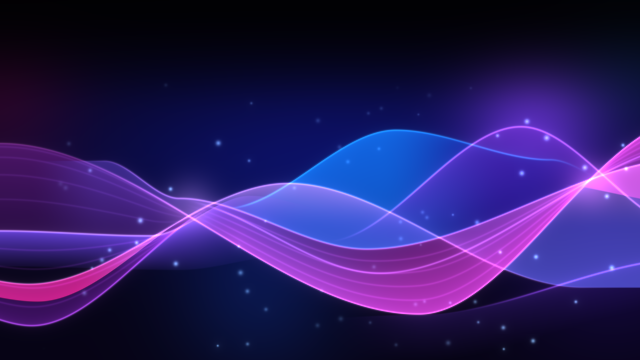
Reproduce this background procedurally as a WebGL 1 fragment shader.

```glsl
precision highp float;

uniform vec2 u_resolution;

float hash(vec2 p) {
  return fract(sin(dot(p, vec2(127.1, 311.7))) * 43758.5);
}

float glow(vec2 p, vec2 center, float radius) {
  vec2 d = (p - center) / radius;
  return exp(-dot(d, d));
}

// Smooth curve through four level knots: x = height, y = slope
vec2 wave(float x, vec4 knots, vec4 heights) {
  vec3 span = knots.yzw - knots.xyz;
  vec3 rise = heights.yzw - heights.xyz;
  vec3 t = clamp((x - knots.xyz) / span, 0.0, 1.0);
  return vec2(heights.x + dot(rise, t * t * (3.0 - 2.0 * t)),
              dot(rise / span, 6.0 * t * (1.0 - t)));
}

// Translucent veil between two curves, with an opacity at each edge
vec3 veil(vec3 col, float y, vec2 a, vec2 b, vec3 tint, float alphaA, float alphaB) {
  float soft = 1.0 / u_resolution.y;
  float inside = smoothstep(-soft, soft, max(a.x, b.x) - y)
               * smoothstep(-soft, soft, y - min(a.x, b.x));
  float toA = abs(y - b.x) / (abs(y - a.x) + abs(y - b.x) + 0.0001);
  return mix(col, tint, inside * mix(alphaB, alphaA, toA));
}

// Fine bright line with a faint halo along a curve
float thread(float y, vec2 curve) {
  float d = abs(y - curve.x) / sqrt(1.0 + curve.y * curve.y);
  float width = max(0.003, 0.8 / u_resolution.y);
  return exp(-d * d / (width * width)) + 0.18 * exp(-d / 0.014);
}

vec3 backdrop(vec2 p) {
  vec2 q = (p - vec2(0.95, 0.57)) / vec2(0.8, 0.25);
  vec3 col = vec3(0.022, 0.012, 0.08);
  col += vec3(0.025, 0.05, 0.31) * exp(-dot(q, q));
  col += vec3(0.28, 0.12, 0.42) * glow(p, vec2(1.48, 0.65), 0.19);
  col += vec3(0.12, 0.0, 0.02) * glow(p, vec2(0.0, 0.72), 0.22);
  col += vec3(0.02, 0.08, 0.13) * glow(p, vec2(1.78, 0.88), 0.22);
  col += vec3(0.015, 0.07, 0.19) * glow(p, vec2(0.72, 0.18), 0.24);
  col += vec3(0.06, 0.02, 0.17) * glow(p, vec2(1.7, 0.32), 0.28);
  return col * (1.0 - 0.85 * smoothstep(0.68, 1.0, p.y));
}

// Scattered soft points, sparse in the centre and absent at the top
float sparkles(vec2 p) {
  float light = 0.0;
  for (int i = 0; i < 2; i++) {
    float scale = 9.0 + 5.0 * float(i);
    vec2 cell = floor(p * scale);
    float seed = hash(cell + 17.0 * float(i));
    vec2 center = 0.25 + 0.5 * vec2(hash(cell + 3.1), hash(cell + 8.7));
    float d = length(fract(p * scale) - center) / scale;
    float radius = 0.003 + 0.004 * hash(cell + 5.3);
    light += step(0.8, seed) * (exp(-d * d / (radius * radius)) + 0.15 * exp(-d / 0.008));
  }
  float sides = mix(0.25, 1.0, smoothstep(0.15, 0.5, abs(p.x - 1.0)));
  return light * sides * smoothstep(0.1, 0.4, p.x) * (1.0 - smoothstep(0.65, 0.8, p.y));
}

void main() {
  vec2 p = gl_FragCoord.xy / u_resolution.y;
  float x = p.x, y = p.y;

  // Ribbon edges
  vec2 sweep = wave(x, vec4(-0.5, 0.0, 1.164, 1.921), vec4(0.602, 0.602, 0.127, 0.671));
  vec2 crest = wave(x, vec4(-0.185, 0.081, 0.799, 1.62), vec4(0.248, 0.211, 0.491, 0.201));
  vec2 fold = wave(x, vec4(0.289, 0.498, 1.019, 1.921), vec4(0.553, 0.449, 0.308, 0.56));
  vec2 inner = wave(x, vec4(0.0, 0.463, 1.053, 1.968), vec4(0.58, 0.449, 0.241, 0.606));
  vec2 blueHill = wave(x, vec4(0.625, 1.1, 1.528, 1.76), vec4(0.421, 0.639, 0.556, 0.468));
  vec2 violetHill = wave(x, vec4(0.5, 0.903, 1.447, 1.921), vec4(0.35, 0.329, 0.648, 0.363));
  vec2 shelf = wave(x, vec4(0.0, 0.417, 0.694, 1.0), vec4(0.359, 0.345, 0.456, 0.4));
  vec2 haze = wave(x, vec4(0.0, 0.5, 0.8, 1.1), vec4(0.26, 0.25, 0.29, 0.23));
  vec2 pinkLow = wave(x, vec4(-0.185, 0.104, 0.694, 1.0), vec4(0.201, 0.162, 0.463, 0.4));
  vec2 hem = wave(x, vec4(-0.139, 0.088, 0.694, 1.1), vec4(0.144, 0.095, 0.456, 0.3));
  vec2 tail = wave(x, vec4(0.6, 1.157, 1.921, 2.2), vec4(0.1, 0.125, 0.282, 0.29));
  vec2 wing = wave(x, vec4(1.2, 1.48, 1.921, 2.2), vec4(0.49, 0.495, 0.433, 0.4));

  float left = 1.0 - smoothstep(0.38, 0.64, x);
  float middle = smoothstep(0.5, 0.68, x);
  float right = smoothstep(1.56, 1.68, x);

  // Rear veils
  vec3 col = backdrop(p);
  vec3 blue = mix(vec3(0.07, 0.42, 0.92), vec3(0.1, 0.08, 0.56), smoothstep(1.05, 1.42, x));
  float blueFade = smoothstep(0.62, 0.72, x) * (1.0 - smoothstep(1.45, 1.66, x));
  col = veil(col, y, blueHill, fold, blue, 0.92 * blueFade, 0.7 * blueFade);
  float violetFade = smoothstep(0.9, 1.2, x);
  col = veil(col, y, violetHill, fold, vec3(0.4, 0.18, 0.78), 0.6 * violetFade, 0.15 * violetFade);
  col = veil(col, y, sweep, shelf, vec3(0.36, 0.1, 0.48), 0.7 * left, 0.4 * left);
  float hump = left * smoothstep(0.08, 0.3, x);
  col = veil(col, y, fold, shelf, vec3(0.32, 0.22, 0.7), 0.6 * hump, 0.2 * hump);
  float shelfFade = 1.0 - smoothstep(0.55, 0.9, x);
  col = veil(col, y, shelf, haze, vec3(0.4, 0.25, 0.88), 0.85 * shelfFade, 0.1 * shelfFade);
  col = veil(col, y, tail, tail - 0.13, vec3(0.2, 0.1, 0.45), 0.45 * violetFade, 0.0);

  // Front veils
  vec3 pink = mix(vec3(0.87, 0.14, 0.6), vec3(0.75, 0.42, 0.92), smoothstep(0.2, 0.52, x));
  col = veil(col, y, pinkLow, hem, vec3(0.36, 0.09, 0.55), 0.5 * left, 0.65 * left);
  col = veil(col, y, crest, pinkLow, pink, 0.75 * left, 0.9 * left);
  vec3 lavender = mix(vec3(0.35, 0.36, 0.9), vec3(0.66, 0.5, 0.95), smoothstep(0.36, 0.49, y));
  col = veil(col, y, crest, fold, lavender, 0.75 * middle, 0.45 * middle);
  vec3 magenta = mix(vec3(0.58, 0.32, 0.9), vec3(0.77, 0.21, 0.78), smoothstep(0.65, 1.2, x));
  col = veil(col, y, fold, sweep, magenta, 0.45 * middle, 0.9 * middle);
  col = veil(col, y, inner, sweep, vec3(0.78, 0.25, 0.84), 0.05 * middle, 0.4 * middle);
  col = veil(col, y, fold, wing, vec3(0.86, 0.36, 0.92), 0.9 * right, 0.8 * right);

  // Silk strands within the ribbons
  for (int i = 1; i < 5; i++) {
    float k = float(i) / 5.0;
    col += vec3(0.09, 0.04, 0.1) * middle * thread(y, mix(fold, sweep, k));
    col += vec3(0.08, 0.03, 0.1) * left * thread(y, mix(shelf, hem, k));
    col += vec3(0.05, 0.03, 0.07) * left * thread(y, mix(sweep, shelf, k * k));
  }

  // Bright edges and crossings
  col += vec3(0.42, 0.22, 0.4) * mix(0.35, 1.0, smoothstep(0.2, 0.5, x)) * thread(y, sweep);
  col += vec3(0.35, 0.22, 0.35) * thread(y, crest) * (1.0 - smoothstep(1.2, 1.75, x));
  col += vec3(0.35, 0.22, 0.4) * thread(y, fold) * smoothstep(0.2, 0.45, x);
  col += vec3(0.25, 0.15, 0.3) * thread(y, inner) * middle;
  col += vec3(0.05, 0.25, 0.3) * thread(y, blueHill) * blueFade;
  col += vec3(0.38, 0.2, 0.4) * thread(y, violetHill) * violetFade;
  col += vec3(0.4, 0.3, 0.45) * thread(y, shelf) * left;
  col += vec3(0.4, 0.18, 0.5) * thread(y, hem) * left;
  col += vec3(0.3, 0.15, 0.45) * thread(y, tail) * smoothstep(1.2, 1.6, x);
  col += vec3(0.25, 0.18, 0.25) * glow(p, vec2(0.53, 0.43), 0.07);
  col += vec3(0.25, 0.12, 0.22) * glow(p, vec2(1.64, 0.49), 0.06);
  col += vec3(0.35, 0.5, 0.6) * sparkles(p);

  gl_FragColor = vec4(min(col, 1.0), 1.0);
}
```
